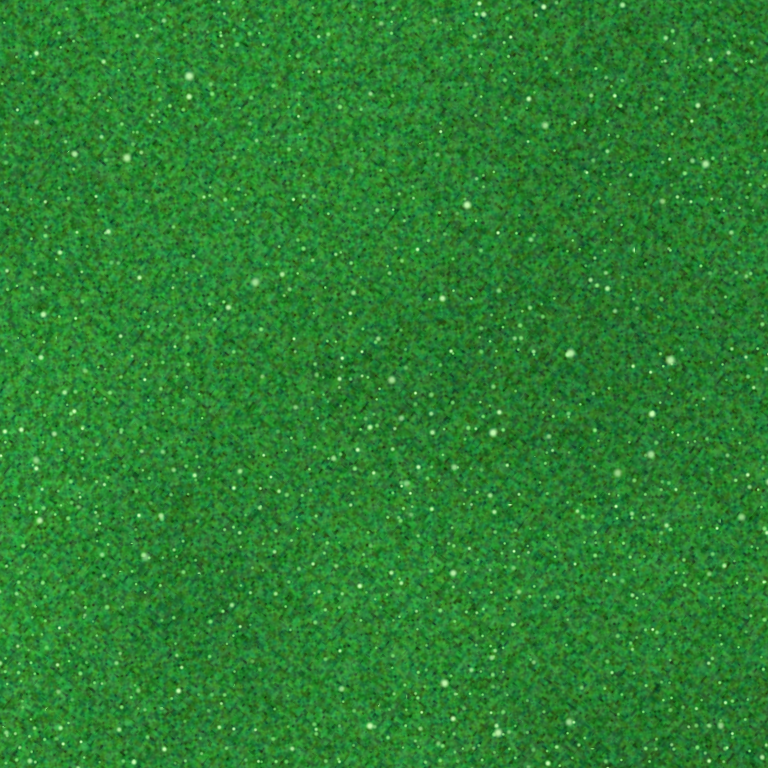
Reproduce this texture procedurally as a WebGL 1 fragment shader.

```glsl
precision highp float;
// Fine green glitter: mottled grain with scattered pale sparkles.

uniform vec2 u_resolution;

const vec3 BASE_GREEN = vec3(0.164, 0.488, 0.188);
const vec3 SMALL_SPARK = vec3(0.52, 0.90, 0.48);
const vec3 LARGE_SPARK = vec3(0.78, 1.00, 0.70);
const vec3 SOFT_SPARK = vec3(0.27, 0.78, 0.37);

const float GRAIN_CELLS = 235.0;      // grains across the canvas
const float FINE_CELLS = 370.0;
const float TINT_CELLS = 165.0;
const float GRAIN_CONTRAST = 0.50;
const float FINE_CONTRAST = 0.24;
const float PIT_DEPTH = 0.22;         // extra darkening of the deepest grains
const float TINT_STRENGTH = 0.13;     // drift towards red or blue
const float CLOUD_CONTRAST = 0.13;
const mat2 GRAIN_TURN = mat2(0.8, 0.6, -0.6, 0.8);

float hash(vec2 p) {
    vec3 q = fract(p.xyx * vec3(0.1031, 0.1030, 0.0973));
    q += dot(q, q.yzx + 33.33);
    return fract((q.x + q.y) * q.z);
}

vec2 hash2(vec2 p) {
    return vec2(hash(p + 17.3), hash(p + 71.9));
}

float valueNoise(vec2 p) {
    vec2 cell = floor(p);
    vec2 f = fract(p);
    f = f * f * (3.0 - 2.0 * f);
    float low = mix(hash(cell), hash(cell + vec2(1.0, 0.0)), f.x);
    float high = mix(hash(cell + vec2(0.0, 1.0)), hash(cell + vec2(1.0, 1.0)), f.x);
    return mix(low, high, f.y);
}

// One soft dot in a random share of the cells, kept inside its cell.
float sparkles(vec2 p, float cells, float density, float minRadius, float maxRadius, float seed) {
    vec2 cell = floor(p * cells) + seed;
    float present = step(hash(cell), density);
    float size = hash(cell + 5.7);
    float radius = mix(minRadius, maxRadius, size * size);
    float margin = radius * cells;
    vec2 center = mix(vec2(margin), vec2(1.0 - margin), hash2(cell));
    float dist = length(fract(p * cells) - center) / cells;
    float glow = 1.0 - smoothstep(0.15 * radius, radius, dist);
    return present * glow * mix(0.55, 1.0, hash(cell + 43.1));
}

void main() {
    vec2 p = gl_FragCoord.xy / u_resolution.y;
    vec2 turned = GRAIN_TURN * p + 2.0;

    // Broad light: brighter at the left, dimmer at the upper right
    float clouds = valueNoise(p * 4.0 + 9.0) - 0.5;
    float light = 1.05 - 0.09 * p.x - 0.04 * p.x * p.y + CLOUD_CONTRAST * clouds;

    // Grain brightness with sparse dark pits
    float grain = valueNoise(turned * GRAIN_CELLS + 40.0) - 0.5;
    float fine = valueNoise(turned.yx * FINE_CELLS + 310.0) - 0.5;
    float pits = smoothstep(0.68, 0.95, valueNoise(turned * GRAIN_CELLS + 733.0));
    float tone = 1.03 + GRAIN_CONTRAST * grain + FINE_CONTRAST * fine - PIT_DEPTH * pits;
    vec3 color = BASE_GREEN * light * max(tone, 0.2);

    // Coloured speckle in red and blue
    float redTint = valueNoise(turned * TINT_CELLS + 151.0) - 0.5;
    float blueTint = valueNoise(turned * TINT_CELLS + 527.0) - 0.5;
    color += TINT_STRENGTH * vec3(redTint, 0.0, blueTint);

    // Sparkles, thicker towards the bottom and in loose clusters
    float crowd = (1.3 - 0.6 * p.y) * mix(0.5, 1.5, valueNoise(p * 9.0 + 61.0));
    float tiny = sparkles(p, 60.0, 0.24 * crowd, 0.0026, 0.0046, 100.0);
    float small = sparkles(p + 0.37, 39.0, 0.22 * crowd, 0.0032, 0.0056, 300.0);
    float large = sparkles(p + 0.71, 15.0, 0.20, 0.0050, 0.0090, 500.0);

    // A few blurred flecks in the lower left corner
    float corner = 1.0 - smoothstep(0.12, 0.32, length(p));
    float blurred = corner * sparkles(p, 22.0, 0.3, 0.006, 0.009, 700.0);

    color = mix(color, SOFT_SPARK, 0.8 * blurred);
    color = mix(color, SMALL_SPARK, tiny);
    color = mix(color, mix(SMALL_SPARK, LARGE_SPARK, small), small);
    color = mix(color, LARGE_SPARK, large);

    gl_FragColor = vec4(clamp(color, 0.0, 1.0), 1.0);
}
```
